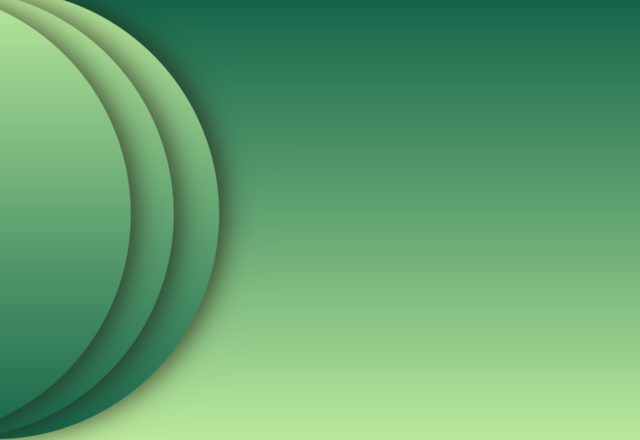
Give the GLSL for this background, as a Shadertoy shader.

```glsl
// Three overlapping green discs enter from the left over a vertical gradient.
// Each disc runs the gradient upside down and casts a soft shadow to its right;
// discs are signed distances, composited from the widest to the nearest.

// Dark green at 0, pale green at 1
vec3 greenRamp(float t) {
    vec3 dark = vec3(0.085, 0.395, 0.293);
    vec3 middle = vec3(0.39, 0.65, 0.45);
    vec3 pale = vec3(0.73, 0.912, 0.61);
    t = clamp(t, 0.0, 1.0);
    return t < 0.5 ? mix(dark, middle, 2.0 * t) : mix(middle, pale, 2.0 * t - 1.0);
}

float disc(vec2 p, vec2 center, float radius) {
    return length(p - center) - radius;
}

void mainImage(out vec4 fragColor, in vec2 fragCoord) {
    // Canvas height is one unit
    vec2 p = fragCoord / iResolution.y;
    float pixel = 1.0 / iResolution.y;
    float radius = 0.5114;

    vec3 color = greenRamp(1.0 - p.y);
    float below = 1.0; // coverage of the layer that receives the shadow

    for (int i = 0; i < 3; i++) {
        float k = float(i);
        vec2 center = vec2(-0.0133 - 0.1032 * k + 0.0028 * k * (k - 1.0), 0.5133);

        // Blurred shadow, shifted right and kept on the layer below
        float shadowDistance = disc(p, center + vec2(0.019, 0.0), radius);
        float shadow = 0.64 / (1.0 + exp(shadowDistance / 0.0167));
        color = mix(color, vec3(0.12, 0.10, 0.05), shadow * below);

        // Disc face
        float cover = 1.0 - smoothstep(-pixel, pixel, disc(p, center, radius));
        float height = (p.y - center.y) / (2.0 * radius) + 0.5;
        color = mix(color, greenRamp(height), cover);
        below = cover;
    }

    fragColor = vec4(color, 1.0);
}
```
